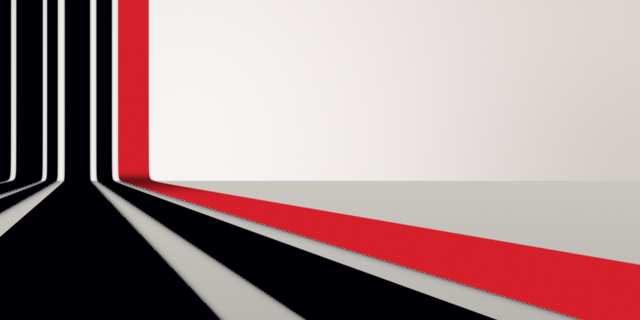
Write a WebGL 2 fragment shader that draws this background.

```glsl
#version 300 es
precision highp float;
// Black and red ribbons run down a pale wall, bend at its foot and fan out over
// a grey floor. The floor is unprojected to wall coordinates with a single
// vanishing point, so each ribbon is just one interval, with soft contact shadows.

#define HORIZON 0.435      // height of the wall foot
#define VANISH_X 0.246     // column the fan spreads from
#define SPREAD 26.9        // widening of the fan per unit of depth
#define BEND 0.0055        // roundness of the bend
#define FLOOR_SHADOW 0.0056 // shadow reach on the floor
#define WALL_SHADOW 0.0027 // shadow reach on the wall
#define BLACK vec3(0.0, 0.0, 0.02)
#define RED vec3(0.835, 0.122, 0.165)

uniform vec2 u_resolution;
out vec4 outColor;

// Left and right edges of the ribbons on the wall; the last one is red.
const int RIBBONS = 6;
const vec2 ribbons[RIBBONS] = vec2[](
    vec2(-1.0, 0.034), vec2(0.052, 0.133), vec2(0.148, 0.180),
    vec2(0.203, 0.281), vec2(0.302, 0.349), vec2(0.370, 0.4635));

float hash(vec2 p) {
    return fract(sin(dot(p, vec2(127.1, 311.7))) * 43758.5453);
}

vec3 wallColor(vec2 p) {
    float away = length((p - vec2(0.58, 0.55)) * vec2(0.68, 0.60));
    vec3 c = mix(vec3(0.975, 0.957, 0.957), vec3(0.855, 0.835, 0.815),
                 smoothstep(0.0, 1.05, away));
    float corner = smoothstep(1.1, 2.0, p.x) * (1.0 - smoothstep(HORIZON, 0.95, p.y));
    return c - 0.035 * corner;
}

vec3 floorColor(vec2 p) {
    float nearness = (HORIZON - p.y) / HORIZON;
    return mix(vec3(0.793, 0.780, 0.757), vec3(0.725, 0.710, 0.690), nearness);
}

void main() {
    vec2 p = gl_FragCoord.xy / u_resolution.y;
    float pixel = 1.0 / u_resolution.y;
    float below = HORIZON - p.y;
    float onFloor = smoothstep(-pixel, pixel, below);

    // Smoothed depth rounds the bend between wall and floor.
    float root = sqrt(below * below + BEND * BEND);
    float depth = 0.5 * (below + root);
    float tilt = 0.5 * (1.0 + below / root);
    float scale = 1.0 + SPREAD * depth;
    float u = VANISH_X + (p.x - VANISH_X) / scale;

    float black = 0.0, red = 0.0, shadow = 0.0;
    for (int i = 0; i < RIBBONS; i++) {
        // Perpendicular screen distance beyond each edge.
        vec2 slope = SPREAD * (ribbons[i] - VANISH_X) * tilt;
        vec2 beyond = vec2(ribbons[i].x - u, u - ribbons[i].y)
                    * scale / sqrt(1.0 + slope * slope);
        float dist = max(beyond.x, beyond.y);
        float cover = 1.0 - smoothstep(-pixel, pixel, dist);
        if (i == RIBBONS - 1) red = cover;
        else black = max(black, cover);

        // Floor shadows fall towards the vanishing column, wall ones both ways.
        float middle = 0.5 * (ribbons[i].x + ribbons[i].y);
        float inner = middle > VANISH_X ? beyond.x : beyond.y;
        float floorShade = inner > 0.0 ? 0.75 * exp(-inner / FLOOR_SHADOW) : 0.0;
        float wallShade = 0.45 * exp(-max(dist, 0.0) / WALL_SHADOW);
        shadow = max(shadow, mix(wallShade, floorShade, onFloor));
    }

    // Ground with shadows, then the ribbons over it.
    vec3 color = mix(wallColor(p), floorColor(p), onFloor);
    color = mix(color, vec3(0.16, 0.18, 0.20), shadow);
    color = mix(color, BLACK, black);

    // The red ribbon darkens around its bend.
    float reach = below > 0.0 ? 0.026 : 0.017;
    float crease = exp(-below * below / (reach * reach));
    color = mix(color, RED * (1.0 - 0.5 * crease), red);

    color += (hash(gl_FragCoord.xy) - 0.5) / 255.0; // dither against banding
    outColor = vec4(clamp(color, 0.0, 1.0), 1.0);
}
```
